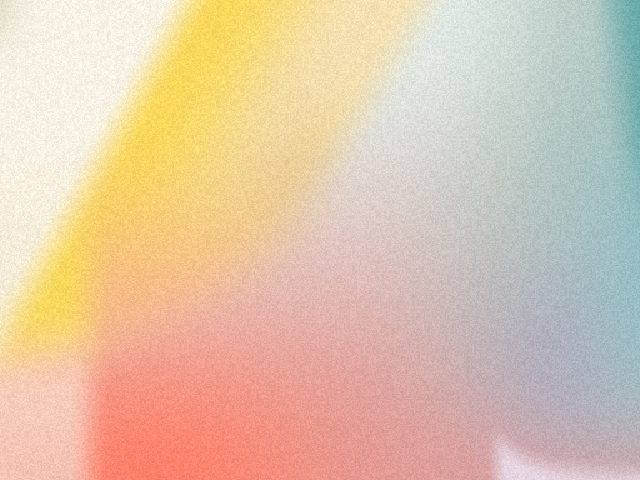
This background is drawn by a WebGL 2 fragment shader. Its source:

```glsl
#version 300 es
precision highp float;

uniform vec2 u_resolution;
out vec4 outColor;

#define GRAIN_AMOUNT 0.075
#define GRAIN_CELLS vec2(512.0, 384.0)
#define BAND_START 0.396
#define BAND_SLOPE 0.556
#define BAND_END 0.894
#define BAND_BEND 2.4
#define BAND_BLUR 0.05
#define CORAL_EDGE 0.185
#define TEAL_EDGE 1.272

const vec3 CREAM  = vec3(0.97, 0.95, 0.90);
const vec3 SAND   = vec3(0.96, 0.92, 0.83);
const vec3 YELLOW = vec3(0.98, 0.85, 0.36);
const vec3 STRAW  = vec3(0.96, 0.88, 0.70);
const vec3 AMBER  = vec3(0.96, 0.71, 0.55);
const vec3 TAN    = vec3(0.87, 0.75, 0.60);
const vec3 MIST   = vec3(0.88, 0.91, 0.89);
const vec3 SAGE   = vec3(0.69, 0.77, 0.75);
const vec3 ROSE   = vec3(0.87, 0.63, 0.62);
const vec3 SALMON = vec3(0.93, 0.66, 0.61);
const vec3 CORAL  = vec3(1.00, 0.50, 0.41);
const vec3 BLUSH  = vec3(0.97, 0.80, 0.74);
const vec3 LILAC  = vec3(0.70, 0.67, 0.74);
const vec3 BLUE   = vec3(0.58, 0.75, 0.78);
const vec3 TEAL   = vec3(0.39, 0.66, 0.66);
const vec3 PEARL  = vec3(0.91, 0.86, 0.91);

float hash(vec2 cell) {
    vec3 q = fract(vec3(cell.xyx) * 0.1031);
    q += dot(q, q.yzx + 33.33);
    return fract((q.x + q.y) * q.z);
}

// Soft elliptical spot, 1 at its centre.
float glow(vec2 p, vec2 centre, vec2 radius) {
    vec2 d = (p - centre) / radius;
    return exp(-dot(d, d));
}

// Blurred step centred on an edge.
float softEdge(float distance, float blur) {
    return smoothstep(-blur, blur, distance);
}

// Cool field on the right, turning rose below.
vec3 field(vec2 p) {
    vec3 low = mix(SALMON, ROSE, smoothstep(0.3, 0.8, p.x));
    vec3 color = mix(low, MIST, smoothstep(0.0, 0.95, p.y));
    float start = 0.7 + 0.2 * smoothstep(0.5, 1.0, p.y);
    float sage = smoothstep(start, 1.27, p.x) * smoothstep(0.0, 0.4, p.y);
    color = mix(color, SAGE, sage * mix(1.0, 0.8, smoothstep(0.6, 1.0, p.y)));
    color = mix(color, LILAC, 0.85 * glow(p, vec2(1.18, 0.24), vec2(0.2, 0.22)));
    color = mix(color, BLUE, 0.9 * glow(p, vec2(1.38, 0.42), vec2(0.17, 0.36)));
    float teal = softEdge(p.x - TEAL_EDGE - 0.13 * (1.0 - p.y), 0.055);
    color = mix(color, TEAL, 0.9 * teal * smoothstep(0.4, 0.76, p.y));
    float coral = glow(p, vec2(0.31, -0.03), vec2(0.38, 0.29));
    return mix(color, CORAL, coral);
}

// Yellow beam, fading to straw on its right and to amber below.
vec3 beam(vec2 p, float across) {
    float depth = 1.0 - p.y;
    float fade = smoothstep(0.06, 0.32, across) * (1.0 - smoothstep(0.1, 0.6, depth) * 0.6);
    vec3 color = mix(YELLOW, STRAW, fade);
    float warm = smoothstep(0.25, 0.75, depth) * softEdge(p.x - CORAL_EDGE, 0.06);
    color = mix(color, AMBER, warm);
    return mix(color, TAN, 0.45 * glow(p, vec2(0.64, 0.61), vec2(0.15, 0.17)));
}

void main() {
    vec2 uv = gl_FragCoord.xy / u_resolution;
    vec2 p = uv * vec2(4.0 / 3.0, 1.0);
    float depth = 1.0 - p.y;
    vec3 color = field(p);

    // Beam with a curved far side that blurs more as it falls
    float across = (p.x - BAND_START + BAND_SLOPE * depth) * 0.874;
    float bend = max(depth - 0.42, 0.0);
    float farSide = BAND_END - 0.6 * depth - BAND_BEND * bend * bend;
    float blur = mix(0.065, 0.18, smoothstep(0.25, 0.7, depth));
    color = mix(color, beam(p, across), softEdge(farSide - p.x, blur));

    // Pale blush in the lower left
    float blush = 1.0 - softEdge(p.x - CORAL_EDGE, 0.045);
    vec3 blushColor = mix(BLUSH, SALMON, 0.35 * smoothstep(0.8, 1.05, depth));
    color = mix(color, blushColor, blush * smoothstep(0.62, 0.84, depth));

    // Cream in the upper left with a shaded corner
    vec3 cream = mix(CREAM, SAND, smoothstep(0.2, 0.75, depth));
    cream -= vec3(0.08, 0.08, 0.11) * glow(p, vec2(-0.02, 1.0), vec2(0.06, 0.1));
    color = mix(cream, color, softEdge(across, BAND_BLUR));

    // Pearl highlight along the lower right
    float crest = 0.012 + 0.075 * exp(-max(p.x - 1.04, 0.0) / 0.07);
    float pearl = softEdge(crest - p.y, 0.035) * softEdge(p.x - 1.035, 0.025);
    color = mix(color, PEARL, 0.9 * pearl);

    // Fine grain
    color += (hash(floor(uv * GRAIN_CELLS)) - 0.5) * GRAIN_AMOUNT;
    outColor = vec4(clamp(color, 0.0, 1.0), 1.0);
}
```
